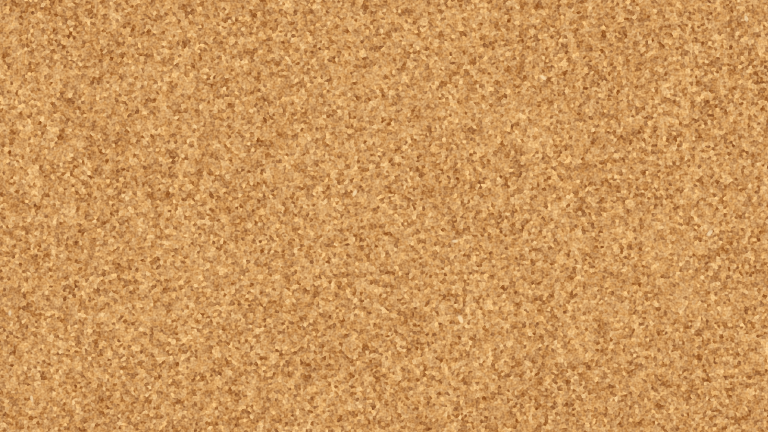
Write a Shadertoy shader that draws this texture.

```glsl
#define GRAIN_DENSITY 138.0
#define GRAIN_EDGE 7.0
#define GRAIN_CONTRAST 1.12
#define DUST_CONTRAST 1.7
#define CLUSTER_CONTRAST 0.75
#define TINT_AMOUNT 0.03
#define FLECK_CHANCE 0.05
#define DARK_CORK vec3(0.67, 0.44, 0.23)
#define MID_CORK vec3(0.818, 0.602, 0.362)
#define PALE_CORK vec3(0.92, 0.73, 0.48)
#define FLECK_COLOR vec3(0.98, 0.87, 0.69)

vec3 hash3(vec2 p) {
    vec3 q = fract(p.xyx * vec3(0.1031, 0.1030, 0.0973));
    q += dot(q, q.yxz + 33.33);
    return fract((q.xxy + q.yzz) * q.zyx);
}

vec2 rotate(vec2 v, float angle) {
    float c = cos(angle), s = sin(angle);
    return vec2(c * v.x + s * v.y, c * v.y - s * v.x);
}

float cornerSlope(vec2 cell, vec2 offset) {
    float angle = 6.2832 * hash3(cell + 17.0).x;
    return dot(vec2(cos(angle), sin(angle)), offset);
}

float gradientNoise(vec2 p) {
    vec2 i = floor(p), f = fract(p);
    vec2 u = f * f * f * (f * (f * 6.0 - 15.0) + 10.0);
    vec2 e = vec2(1.0, 0.0);
    float low = mix(cornerSlope(i, f), cornerSlope(i + e, f - e), u.x);
    float high = mix(cornerSlope(i + e.yx, f - e.yx), cornerSlope(i + 1.0, f - 1.0), u.x);
    return mix(low, high, u.y);
}

// Soft cells of randomly turned chips: x is tone, y is tint
vec2 corkGrains(vec2 p) {
    vec2 cell = floor(p);
    vec2 sum = vec2(0.0);
    float total = 0.0;
    for (int y = -1; y <= 1; y++) {
        for (int x = -1; x <= 1; x++) {
            vec2 id = cell + vec2(x, y);
            vec3 place = hash3(id);
            vec3 look = hash3(id + 271.0);
            vec2 d = rotate(p - id - place.xy, 3.1416 * place.z);
            d *= vec2(0.78, 1.28);
            float weight = exp(-GRAIN_EDGE * dot(d, d));
            float s = 2.0 * look.x - 1.0;
            float tone = 1.2 * s + 0.9 * s * s * s * s * s;
            sum += weight * vec2(tone, 2.0 * look.y - 1.0);
            total += weight;
        }
    }
    return sum / max(total, 1e-6);
}

// Sparse pale slivers, one at most in each wide cell
float paleFlecks(vec2 p, float pixel) {
    vec2 id = floor(p);
    vec3 place = hash3(id + 613.0);
    vec3 look = hash3(id + 907.0);
    vec2 d = rotate(fract(p) - mix(vec2(0.2), vec2(0.8), place.xy), 3.1416 * look.x);
    float edge = length(d * vec2(0.6, 1.2)) - mix(0.03, 0.06, look.y);
    return step(place.z, FLECK_CHANCE) * (1.0 - smoothstep(-pixel, pixel, edge));
}

void mainImage(out vec4 fragColor, in vec2 fragCoord) {
    vec2 p = fragCoord / iResolution.y;
    vec2 centered = fragCoord / iResolution.xy - 0.5;

    // Chips, dust between them, and uneven packing
    vec2 grain = corkGrains(p * GRAIN_DENSITY);
    float tone = GRAIN_CONTRAST * grain.x;
    tone += DUST_CONTRAST * gradientNoise(p * 197.0 + 41.0);
    tone += CLUSTER_CONTRAST * gradientNoise(p * 43.0 + 9.0);
    tone += 0.35 * gradientNoise(p * 6.0 + 3.0);
    tone += 0.08 - 0.5 * dot(centered, centered);
    tone = clamp(tone, -3.2, 2.7);

    // Cork colour, from shaded bark to pale chips
    vec3 target = tone < 0.0 ? DARK_CORK : PALE_CORK;
    vec3 color = mix(MID_CORK, target, abs(tone) / 1.65);
    color += TINT_AMOUNT * grain.y * vec3(-0.35, 0.25, 1.0);

    float fleck = paleFlecks(p * 10.0, 10.0 / iResolution.y);
    color = mix(color, FLECK_COLOR, 0.8 * fleck);
    fragColor = vec4(clamp(color, 0.0, 1.0), 1.0);
}
```
